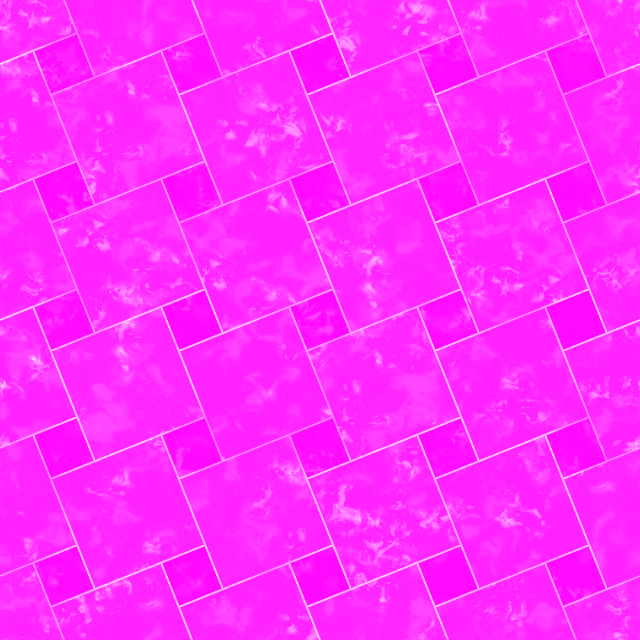
Write a Shadertoy shader that draws this pattern.

```glsl
// Pythagorean paving: large and small tilted squares on a 5 by 5 lattice, with pale worn joints.
// Each tile is a box distance; the deepest box owns the point. Wrapping value noise, shifted
// per tile, gives cloudy stone with bright flecked patches.

const float CELLS = 5.0;            // repeats across and down
const float SIDE_RATIO = 0.4;       // small side / large side, also the tangent of the tilt
const float JOINT_HALF = 0.0075;    // half joint width, in cells
const float LARGE_TONE = 0.145;     // green level of the large tiles
const float SMALL_TONE = 0.045;     // green level of the small tiles
const float JOINT_TONE = 0.80;      // green level of a clean joint
const float TONE_SPREAD = 0.016;    // tone variation between tiles
const float CLOUD_GAIN = 0.11;
const float PATCH_GAIN = 0.38;
const float FLECK_GAIN = 0.16;

// Integer hash, two values in 0..1
vec2 hash2(vec2 p) {
    uvec2 v = uvec2(ivec2(p)) * 1664525u + 1013904223u;
    v.x += v.y * 1664525u;
    v.y += v.x * 1664525u;
    v ^= v >> 16u;
    v.x += v.y * 1664525u;
    v.y += v.x * 1664525u;
    v ^= v >> 16u;
    return vec2(v & 65535u) / 65535.0;
}

// Value noise over cell units; freq is whole, so it wraps at the canvas edge
float noise(vec2 p, float freq) {
    float period = CELLS * freq;
    p *= freq;
    vec2 i = floor(p), f = p - i;
    f = f * f * (3.0 - 2.0 * f);
    vec2 lo = mod(i, period), hi = mod(i + 1.0, period);
    float bottom = mix(hash2(lo).x, hash2(vec2(hi.x, lo.y)).x, f.x);
    float top = mix(hash2(vec2(lo.x, hi.y)).x, hash2(hi).x, f.x);
    return mix(bottom, top, f.y);
}

float fbm(vec2 p, float freq) {
    float sum = 0.0, amp = 0.5;
    for (int k = 0; k < 4; k++) {
        sum += amp * noise(p, freq);
        p += vec2(0.37, 0.71);
        freq *= 2.0;
        amp *= 0.5;
    }
    return sum / 0.9375;
}

float boxDistance(vec2 p, float halfSide) {
    vec2 d = abs(p) - halfSide;
    return length(max(d, 0.0)) + min(max(d.x, d.y), 0.0);
}

// Brightness added by the stone surface
float stone(vec2 p) {
    vec2 warp = vec2(noise(p, 9.0), noise(p + 2.3, 9.0)) - 0.5;
    vec2 q = p + 0.09 * warp;
    float cloud = fbm(q, 7.0);
    float cluster = smoothstep(0.53, 0.76, fbm(p + 1.7, 4.0));
    float wisps = smoothstep(0.46, 0.78, fbm(q + 3.1, 18.0));
    float flecks = smoothstep(0.78, 0.97, noise(p + 0.9, 42.0));
    return 0.05 * (cloud - 0.5)
         + CLOUD_GAIN * smoothstep(0.52, 0.82, cloud)
         + PATCH_GAIN * cluster * wisps
         + FLECK_GAIN * flecks * (0.2 + cluster);
}

void mainImage(out vec4 fragColor, in vec2 fragCoord) {
    vec2 p = fragCoord / iResolution.xy * CELLS;
    vec2 cell = floor(p);
    float aa = 0.7 * CELLS / min(iResolution.x, iResolution.y);

    // Tilted axes; the large side equals the cosine of the tilt
    float c = inversesqrt(1.0 + SIDE_RATIO * SIDE_RATIO);
    float s = SIDE_RATIO * c;
    mat2 tilt = mat2(c, -s, s, c);

    // Small tile at the cell centre, large tiles at the cell corners
    float small = boxDistance(tilt * (p - cell - 0.5), 0.5 * s);
    float nearest = small;
    vec2 id = mod(cell, CELLS) + 20.0;
    for (int k = 0; k < 4; k++) {
        vec2 centre = cell + vec2(k & 1, k >> 1);
        float d = boxDistance(tilt * (p - centre), 0.5 * c);
        if (d < nearest) {
            nearest = d;
            id = mod(centre, CELLS);
        }
    }

    // Stone of the owning tile
    float isSmall = step(small, nearest);
    vec2 shift = hash2(id + 50.0) * CELLS;
    float tone = mix(LARGE_TONE, SMALL_TONE, isSmall);
    tone += TONE_SPREAD * (hash2(id + 90.0).y - 0.5);
    tone += stone(p + shift) * mix(1.0, 0.6, isSmall);

    // Joints, faded in stretches and finely broken
    float joint = 1.0 - smoothstep(JOINT_HALF - aa, JOINT_HALF + aa, abs(nearest));
    float fade = mix(0.55, 1.0, smoothstep(0.25, 0.7, noise(p + 0.4, 2.0)));
    float grain = mix(0.8, 1.0, noise(p, 40.0));
    tone = mix(tone, JOINT_TONE, joint * fade * grain);

    fragColor = vec4(1.0, clamp(tone, 0.0, 1.0), 1.0, 1.0);
}
```
